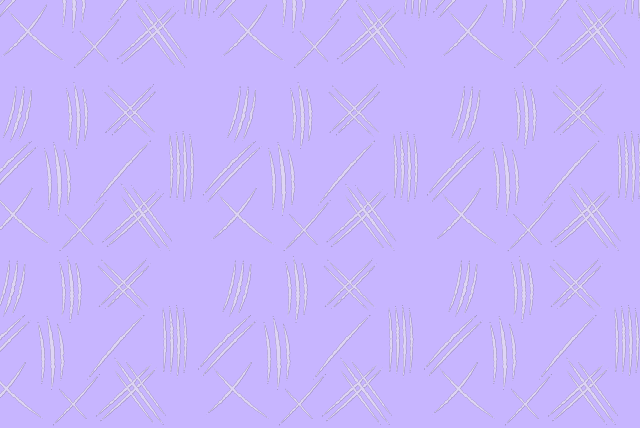
Write a WebGL 2 fragment shader that draws this pattern.

```glsl
#version 300 es
precision highp float;
uniform vec2 u_resolution;
out vec4 fragColor;

#define SPAN 768.0                      // design units across the canvas
#define PITCH vec2(269.0, 209.0)        // size of one repeat
#define TILE_START vec2(-31.0, 93.0)    // upper left of the middle row
#define DRIFT 32.0                      // sideways slip between rows
#define ROUGHNESS 0.55
#define RIM_WIDTH 0.32
#define RIM_STRENGTH 0.75
#define BASE_COLOR vec3(0.78, 0.71, 1.0)
#define GROOVE_COLOR vec3(0.865, 0.83, 0.955)
#define RIM_COLOR vec3(0.47, 0.43, 0.56)

float hash(float n) {
    return fract(sin(n * 127.1) * 43758.5) * 2.0 - 1.0;
}

// One-dimensional gradient noise, about -1 to 1
float gradientNoise(float x) {
    float cell = floor(x);
    float f = x - cell;
    float blend = f * f * f * (f * (f * 6.0 - 15.0) + 10.0);
    return 2.0 * mix(hash(cell) * f, hash(cell + 1.0) * (f - 1.0), blend);
}

// Share of a pixel at s that lies between two edges
float bandCoverage(float s, float lo, float hi, float pixel) {
    return clamp((s - lo) / pixel + 0.5, 0.0, 1.0) - clamp((s - hi) / pixel + 0.5, 0.0, 1.0);
}

// Parallel bowed scratches; cover.x gathers the groove, cover.y the rim
void scratches(inout vec2 cover, vec2 p, float pixel, vec2 center, vec2 halfAxis,
               int count, float gap, float bend, float halfWidth) {
    float reach = length(halfAxis);
    vec2 along = halfAxis / reach;
    vec2 across = vec2(-along.y, along.x);
    vec2 q = vec2(dot(p - center, along), dot(p - center, across));
    float shade = dot(across, vec2(0.7));
    float middle = 0.5 * float(count - 1);

    for (int k = 0; k < count; k++) {
        float rank = float(k) - middle;
        float seed = dot(center, vec2(0.37, 0.73)) + halfAxis.x + 17.0 * float(k);
        float outer = abs(rank) / max(middle, 1.0);
        float size = reach * (1.04 - 0.14 * outer + 0.05 * hash(seed));
        float t = (q.x - 3.0 * hash(seed + 5.0) * min(middle, 1.0)) / size;
        if (abs(t) > 1.0) continue;

        float taper = 1.0 - t * t;
        float wobble = 0.6 * gradientNoise(q.x * 0.13 + seed) * taper;
        float s = q.y - rank * gap - bend * (taper - 0.5) - wobble;
        float ragged = 1.0 + ROUGHNESS * gradientNoise(q.x * 0.27 + seed * 3.1);
        float w = halfWidth * (1.15 - 0.3 * outer) * taper * ragged;

        // Rim is heavier on the lower right and breaks up at the tips
        float lo = -w - RIM_WIDTH * (0.7 + max(-shade, 0.0));
        float hi = w + RIM_WIDTH * (0.7 + max(shade, 0.0));
        float broken = smoothstep(-0.1, 0.2, gradientNoise(q.x * 0.4 + seed));
        float tip = mix(1.0, broken, smoothstep(0.78, 0.95, abs(t)));
        cover = max(cover, vec2(bandCoverage(s, -w, w, pixel),
                                bandCoverage(s, lo, hi, pixel) * tip));
    }
}

// All scratch groups of one repeat, y pointing down
vec2 scratchTile(vec2 p, float pixel) {
    vec2 c = vec2(0.0);
    // Claw marks
    scratches(c, p, pixel, vec2(21.5, 138.0), vec2(-8.5, 34.0), 3, 9.3, -3.0, 1.6);
    scratches(c, p, pixel, vec2(92.0, 138.0), vec2(1.5, 38.0), 3, 9.5, -4.0, 1.8);
    scratches(c, p, pixel, vec2(69.0, 215.0), vec2(2.5, 41.0), 3, 11.5, -4.0, 2.0);
    scratches(c, p, pixel, vec2(217.0, 198.0), vec2(0.5, 43.0), 4, 8.2, -2.5, 1.6);
    // Slanted cuts
    scratches(c, p, pixel, vec2(8.5, 204.5), vec2(33.0, -34.0), 2, 9.5, -2.0, 1.5);
    scratches(c, p, pixel, vec2(146.0, 207.0), vec2(33.0, -37.5), 1, 0.0, -2.0, 1.4);
    // Double cross
    scratches(c, p, pixel, vec2(155.0, 134.0), vec2(30.0, 30.0), 2, 8.0, 0.0, 1.15);
    scratches(c, p, pixel, vec2(158.5, 132.5), vec2(-29.0, 29.0), 2, 7.5, 0.0, 1.15);
    // Bowed cross
    scratches(c, p, pixel, vec2(25.0, 264.0), vec2(33.0, 30.0), 1, 0.0, 3.5, 1.3);
    scratches(c, p, pixel, vec2(13.5, 257.0), vec2(-26.5, 31.0), 1, 0.0, -4.0, 1.3);
    // Small cross
    scratches(c, p, pixel, vec2(95.5, 276.0), vec2(16.5, 18.0), 1, 0.0, 0.0, 0.9);
    scratches(c, p, pixel, vec2(99.5, 271.0), vec2(-26.5, 29.0), 1, 0.0, -1.0, 1.0);
    // Dense cross
    scratches(c, p, pixel, vec2(174.0, 260.0), vec2(28.5, 39.0), 3, 8.5, 0.5, 1.4);
    scratches(c, p, pixel, vec2(160.0, 261.5), vec2(-34.0, 32.0), 2, 7.7, -1.0, 1.4);
    return c;
}

void main() {
    float pixel = SPAN / u_resolution.x;
    vec2 p = vec2(gl_FragCoord.x, u_resolution.y - gl_FragCoord.y) * pixel;

    // Rows slip sideways and change pitch slightly; the top row sits higher
    float row = floor((p.y - TILE_START.y) / PITCH.y) + 1.0;
    float slip = DRIFT * (pow(0.45, row) - 0.45);
    float pitch = PITCH.x - 0.28 * slip;
    vec2 local;
    local.x = mod(p.x - slip - TILE_START.x, pitch) + TILE_START.x;
    local.y = p.y - (row - 1.0) * PITCH.y + 0.62 * max(slip, 0.0);

    // Layer rim, then groove, over the flat ground
    vec2 cover = scratchTile(local, pixel);
    vec3 color = mix(BASE_COLOR, RIM_COLOR, cover.y * RIM_STRENGTH);
    color = mix(color, GROOVE_COLOR, cover.x);
    fragColor = vec4(color, 1.0);
}
```
